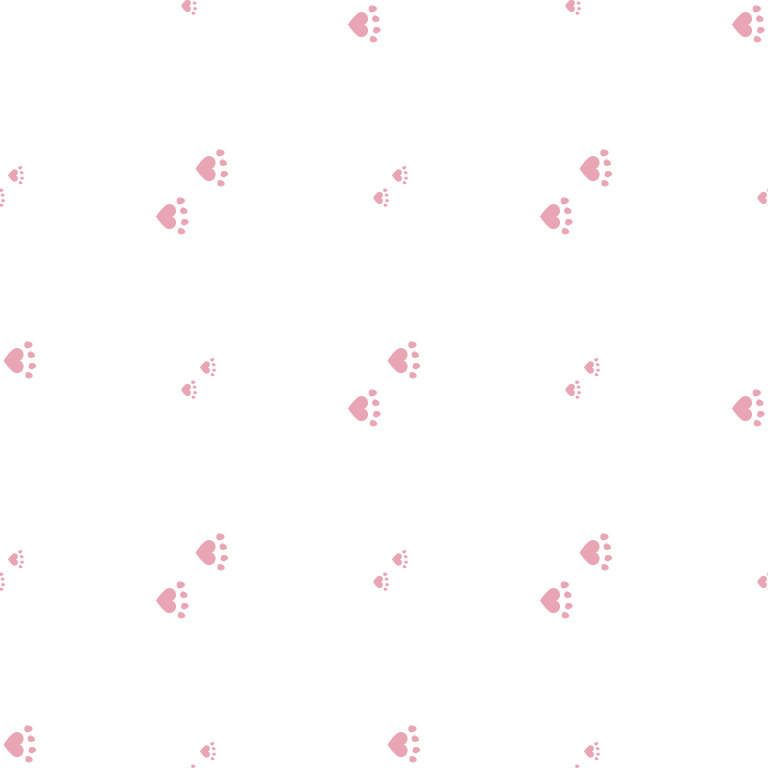
Write a Shadertoy shader that draws this pattern.

```glsl
const vec3 PAPER = vec3(1.0);
const vec3 ROSE = vec3(0.91, 0.65, 0.71);
const float CELLS = 4.0; // even, so the checkerboard of pairs wraps

// Heart lying on its side, tip to the left, half height one
float heartDistance(vec2 p) {
    vec2 q = vec2(p.x, abs(p.y));
    const vec2 lobe = vec2(0.19, 0.47);
    const vec2 flank = vec2(2.217, -1.836);
    vec2 axis = lobe - flank;
    vec2 ray = q - flank;
    bool onFlank = q.x < lobe.x && axis.x * ray.y > axis.y * ray.x;
    float outline = onFlank ? length(ray) - 3.6 : length(q - lobe) - 0.53;
    float core = length(q - vec2(-0.05, 0.0)) - 0.47;
    return min(outline, core);
}

// Tilted oval with a slightly angular rim
float toeDistance(vec2 p, vec2 radii, float tilt) {
    float c = cos(tilt), s = sin(tilt);
    vec2 q = vec2(c * p.x + s * p.y, c * p.y - s * p.x) / radii;
    float rim = 1.0 + 0.06 * cos(3.0 * atan(q.y, q.x + 1e-5) + tilt);
    return (length(q) - rim) * min(radii.x, radii.y);
}

float pawDistance(vec2 p) {
    // Toe centre, size, tilt
    const vec4 toes[4] = vec4[4](
        vec4(1.09, 1.26, 1.10, 0.10),
        vec4(1.33, 0.46, 1.00, -0.40),
        vec4(1.41, -0.44, 1.00, 0.20),
        vec4(1.14, -1.18, 1.00, -0.25));
    float d = heartDistance(p);
    for (int i = 0; i < 4; i++) {
        vec2 radii = vec2(0.30, 0.25) * toes[i].z;
        d = min(d, toeDistance(p - toes[i].xy, radii, toes[i].w));
    }
    return d;
}

// Two paws of one size, stepping up to the right
float pairDistance(vec2 p, vec2 lower, vec2 upper, float size) {
    float a = pawDistance((p - lower) / size);
    float b = pawDistance((p - upper) / size);
    return min(a, b) * size;
}

void mainImage(out vec4 fragColor, in vec2 fragCoord) {
    vec2 p = CELLS * fragCoord / iResolution.xy;
    float pixel = CELLS / min(iResolution.x, iResolution.y);

    // Large and small pairs alternate on the grid nodes
    vec2 node = floor(p + 0.5);
    vec2 local = p - node;
    bool isLarge = mod(node.x + node.y, 2.0) < 0.5;
    float d = isLarge
        ? pairDistance(local, vec2(-0.130, -0.128), vec2(0.076, 0.122), 0.065)
        : pairDistance(local, vec2(-0.029, -0.031), vec2(0.070, 0.086), 0.032);

    float coverage = clamp(0.5 - d / pixel, 0.0, 1.0);
    fragColor = vec4(mix(PAPER, ROSE, coverage), 1.0);
}
```
